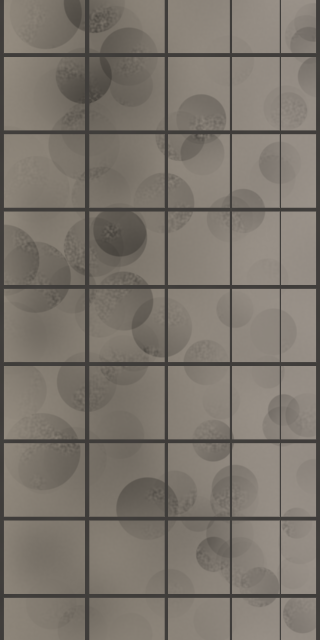
Write a WebGL 1 fragment shader that draws this pattern.

```glsl
precision highp float;

uniform vec2 u_resolution;

// Lengths are in canvas widths, so y runs from 0 to 2.
const float ROW_PITCH = 0.2414;
const float ROW_OFFSET = 0.138;
const float ROW_HALF_WIDTH = 0.0060;
const float COLUMN_CENTER = 0.1388;   // where the receding columns are widest
const float COLUMN_SPREAD = 0.9336;
const float COLUMN_DEPTH = 3.47;
const float COLUMN_HALF_WIDTH = 0.0068;
const float COLUMN_THINNING = 0.0016;
const float RIGHT_FRAME = 0.988;
const float CANVAS_HEIGHT = 2.0;
const int DISC_COUNT = 76;
const int SMUDGE_COUNT = 14;
const float GRAIN_SCALE = 105.0;
const vec3 GROUT = vec3(0.25, 0.24, 0.23);
const vec3 WARM_TINT = vec3(1.0, 0.943, 0.862);
const vec3 PALE_TINT = vec3(1.0, 0.948, 0.892);

float hash(float n) {
    return fract(sin(n * 12.9898 + 4.137) * 43758.55);
}

vec2 gradientAt(vec2 cell) {
    float turn = 6.2832 * hash(dot(cell, vec2(1.0, 57.31)));
    return vec2(cos(turn), sin(turn));
}

float gradientNoise(vec2 p) {
    vec2 cell = floor(p);
    vec2 f = fract(p);
    vec2 u = f * f * f * (f * (f * 6.0 - 15.0) + 10.0);
    vec2 e = vec2(1.0, 0.0);
    float bottom = mix(dot(gradientAt(cell), f),
                       dot(gradientAt(cell + e.xy), f - e.xy), u.x);
    float top = mix(dot(gradientAt(cell + e.yx), f - e.yx),
                    dot(gradientAt(cell + e.xx), f - e.xx), u.x);
    return mix(bottom, top, u.y);
}

// Soft dark clouds, gathered left of the middle
float smudges(vec2 p) {
    float total = 0.0;
    for (int i = 0; i < SMUDGE_COUNT; i++) {
        float id = float(i);
        vec2 center = vec2(0.12 + 0.42 * hash(id + 3.1),
                           (id + hash(id + 8.7)) / float(SMUDGE_COUNT) * CANVAS_HEIGHT);
        float radius = mix(0.08, 0.17, hash(id + 21.3));
        vec2 d = (p - center) / radius;
        total += mix(0.025, 0.085, hash(id + 34.9)) * exp(-dot(d, d));
    }
    return total;
}

// Overlapping one-sided stains that shrink toward the right
float discs(vec2 p, float pixel) {
    float total = 0.0;
    for (int i = 0; i < DISC_COUNT; i++) {
        float id = float(i);
        vec2 center = vec2(hash(id + 51.7),
                           (id + hash(id + 67.3)) / float(DISC_COUNT) * CANVAS_HEIGHT);
        float radius = mix(0.125, 0.060, center.x) * mix(0.65, 1.1, hash(id + 83.9));
        float turn = 6.2832 * hash(id + 97.1);
        vec2 d = p - center;
        float side = dot(d, vec2(cos(turn), sin(turn))) / radius;
        float strength = 0.016 + 0.085 * pow(hash(id + 113.5), 2.0);
        float cover = 1.0 - smoothstep(-pixel, pixel, length(d) - radius);
        total += cover * strength * mix(0.3, 1.15, smoothstep(-1.0, 1.0, side));
    }
    return total;
}

// Joints between tiles: even rows, columns narrowing in perspective
float joints(vec2 p, float pixel) {
    float rowDistance = abs(fract((p.y - ROW_OFFSET) / ROW_PITCH + 0.5) - 0.5) * ROW_PITCH;
    float row = 1.0 - smoothstep(-0.5 * pixel, 0.5 * pixel, rowDistance - ROW_HALF_WIDTH);

    float column = 0.5 + COLUMN_DEPTH * tan((p.x - COLUMN_CENTER) / COLUMN_SPREAD);
    float index = floor(column + 0.5);
    float lineX = COLUMN_CENTER + COLUMN_SPREAD * atan((index - 0.5) / COLUMN_DEPTH);
    float halfWidth = COLUMN_HALF_WIDTH - COLUMN_THINNING * max(index - 1.0, 0.0);
    float upright = 1.0 - smoothstep(-0.5 * pixel, 0.5 * pixel, abs(p.x - lineX) - halfWidth);

    float frame = smoothstep(-0.5 * pixel, 0.5 * pixel, p.x - RIGHT_FRAME);
    return max(max(row, upright), frame);
}

void main() {
    float pixel = 1.0 / u_resolution.x;
    vec2 p = gl_FragCoord.xy * pixel;

    // Stone ground, paler at both sides
    float light = 0.545 + 0.045 * smoothstep(0.45, 1.0, p.x)
                + 0.02 * (1.0 - smoothstep(0.0, 0.12, p.x));
    light += 0.035 * gradientNoise(p * 4.0 + 7.3);

    // Pitted grain, rough only in patches of the stains
    float grain = gradientNoise(p * GRAIN_SCALE) + 0.6 * gradientNoise(p * GRAIN_SCALE * 0.55 + 31.0);
    float patches = smoothstep(-0.1, 0.3, gradientNoise(p * 9.0 + 13.7));
    float stain = discs(p, pixel);
    light -= stain * (1.0 + 1.3 * grain * patches) + smudges(p);
    light += 0.006 * grain;
    light = max(light, 0.29);

    vec3 stone = light * mix(WARM_TINT, PALE_TINT, smoothstep(0.3, 1.0, p.x));
    vec3 grout = GROUT * (1.0 + 0.06 * gradientNoise(p * 12.0));
    gl_FragColor = vec4(mix(stone, grout, joints(p, pixel)), 1.0);
}
```
